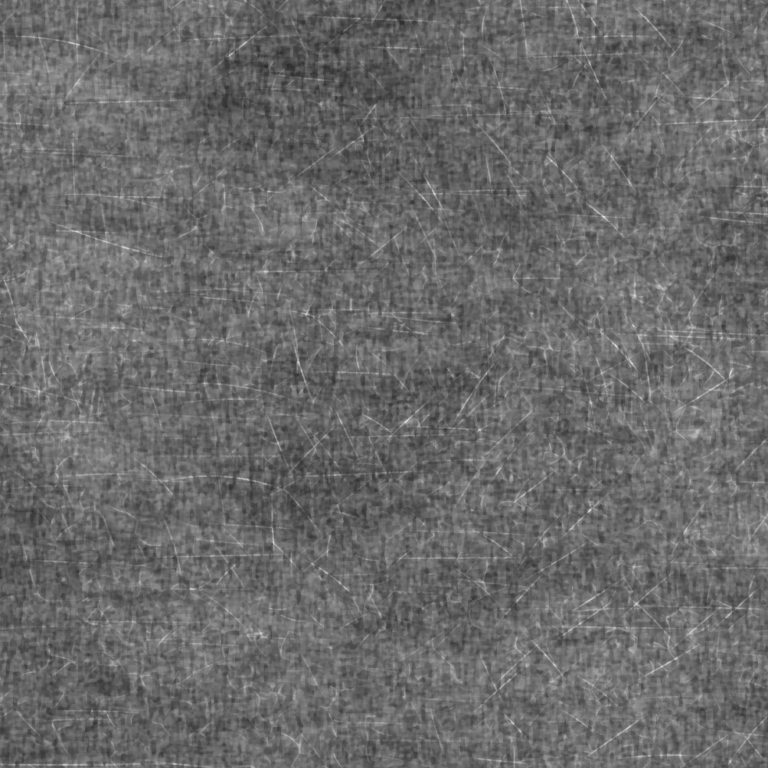
A WebGL 1 fragment shader for this texture:

```glsl
precision highp float;
// Worn grey sheet: soft cellular clouds and a fine woven grain, overlaid with
// broken crease lines and several families of thin pale scratches.
// Each family scatters one tapered stroke per grid cell and fades in patches.
uniform vec2 u_resolution;

const float BASE_GREY = 0.394;

vec2 hash2(vec2 cell) {
  vec3 q = fract(cell.xyx * vec3(0.1031, 0.1030, 0.0973));
  q += dot(q, q.yzx + 33.33);
  return fract((q.xx + q.yz) * q.zy);
}

vec2 rotate(vec2 p, float angle) {
  float c = cos(angle), s = sin(angle);
  return vec2(c * p.x + s * p.y, c * p.y - s * p.x);
}

// Random cell values blended by distance to each cell's point, 0 to 1.
float cellNoise(vec2 p) {
  vec2 cell = floor(p);
  float sum = 0.0, total = 0.0;
  for (int j = -1; j <= 1; j++) {
    for (int i = -1; i <= 1; i++) {
      vec2 c = cell + vec2(float(i), float(j));
      vec2 toPoint = c + hash2(c) - p;
      float weight = exp(-6.0 * dot(toPoint, toPoint));
      sum += weight * hash2(c + 71.7).x;
      total += weight;
    }
  }
  return sum / total;
}

// Gap between the two nearest cell points: zero along cell borders.
float cellBorder(vec2 p) {
  vec2 cell = floor(p);
  float nearest = 8.0, second = 8.0;
  for (int j = -1; j <= 1; j++) {
    for (int i = -1; i <= 1; i++) {
      vec2 c = cell + vec2(float(i), float(j));
      float d = length(c + hash2(c) - p);
      second = min(second, max(nearest, d));
      nearest = min(nearest, d);
    }
  }
  return second - nearest;
}

float clouds(vec2 p) {
  float sum = 0.0, amplitude = 0.5;
  for (int octave = 0; octave < 5; octave++) {
    sum += amplitude * (cellNoise(p) - 0.5);
    p = rotate(p, 0.6) * 2.1 + 13.7;
    amplitude *= 0.58;
  }
  return sum;
}

float patches(vec2 p, float scale, float seed) {
  return smoothstep(0.38, 0.7, cellNoise(p * scale + seed));
}

// One tapered, slightly bent stroke per cell; reach is its half length.
float scratches(vec2 p, float reach, float angle, float spread, float bend, float seed) {
  float width = max(0.0021, 0.8 / u_resolution.y);
  vec2 q = rotate(p, angle) / reach + seed;
  vec2 cell = floor(q);
  float sum = 0.0;
  for (int j = -1; j <= 1; j++) {
    for (int i = -1; i <= 1; i++) {
      vec2 c = cell + vec2(float(i), float(j));
      vec2 look = hash2(c + 19.3);
      vec2 along = rotate(q - c - hash2(c), (look.x - 0.5) * spread);
      along.y += bend * (look.x - 0.3) * along.x * along.x;
      float core = 1.0 - smoothstep(0.0, width, abs(along.y) * reach);
      float taper = 1.0 - smoothstep(0.2, 0.95, length(along));
      sum += core * taper * look.y * look.y;
    }
  }
  return sum;
}

float creases(vec2 p, float scale, float seed) {
  vec2 bent = p + 0.006 * sin(p.yx * 47.0 + seed) + 0.003 * sin(p.yx * 131.0);
  float gap = cellBorder(bent * scale + seed) / scale;
  float broken = smoothstep(0.48, 0.7, cellNoise(p * scale * 1.7 + seed));
  return (1.0 - smoothstep(0.0, 0.0042, gap)) * broken;
}

void main() {
  vec2 p = gl_FragCoord.xy / u_resolution.y;

  // Tone: broad mottling and sideways smears.
  float grey = BASE_GREY + 0.19 * clouds(p * vec2(4.0, 5.5) + 3.0);
  grey += 0.07 * (cellNoise(p * vec2(11.0, 62.0) + 8.0) - 0.5);

  // Grain: upright and level threads plus fine specks.
  float threads = cellNoise(p * vec2(235.0, 65.0)) - 0.5;
  float crossThreads = cellNoise(p * vec2(70.0, 225.0) + 40.0) - 0.5;
  float specks = cellNoise(p * 215.0 + 90.0) - 0.5;
  grey += 0.13 * threads + 0.10 * crossThreads + 0.13 * specks;

  // Wear: level, slanted, steep and curved strokes, then short hairs.
  float wear = 0.85 * scratches(p, 0.13, 0.0, 0.10, 0.0, 5.0);
  wear += 0.75 * scratches(p, 0.075, -0.03, 0.16, 0.1, 31.0);
  wear += 1.1 * scratches(p, 0.065, 0.75, 0.5, 0.1, 57.0) * patches(p, 4.0, 2.0);
  wear += 1.1 * scratches(p, 0.055, -0.95, 0.7, 0.2, 83.0) * patches(p, 5.0, 21.0);
  wear += 0.9 * scratches(p, 0.07, -1.4, 0.4, 0.3, 109.0) * patches(p, 4.0, 37.0);
  wear += 0.9 * scratches(p, 0.12, -0.2, 0.3, 0.5, 137.0) * patches(p, 3.0, 53.0);
  wear += 0.8 * scratches(p, 0.03, 0.4, 6.28, 0.5, 163.0) * patches(p, 7.0, 69.0);
  wear += 0.5 * creases(p, 27.0, 11.0) * patches(p, 6.0, 85.0);
  wear += 0.4 * creases(p, 44.0, 29.0) * patches(p, 8.0, 97.0);
  grey += 0.22 * min(wear, 1.2) * (0.85 + 0.9 * threads + 0.6 * specks);

  gl_FragColor = vec4(vec3(clamp(grey, 0.0, 1.0)), 1.0);
}
```
